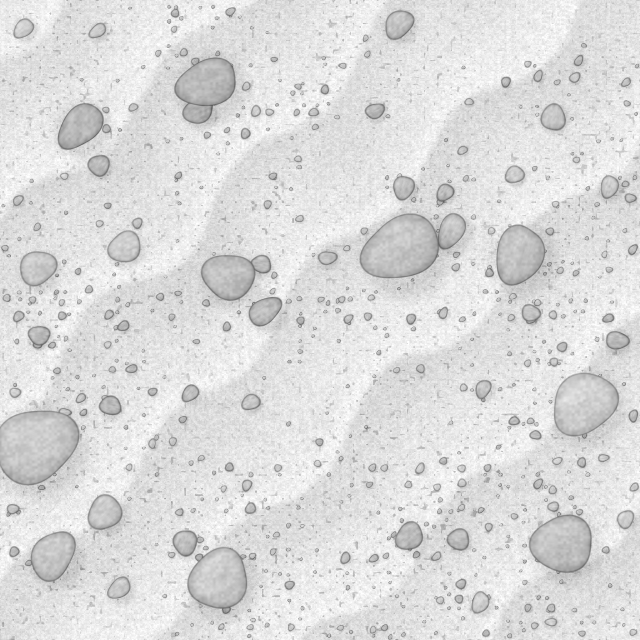
Write a WebGL 2 fragment shader that draws this texture.

```glsl
#version 300 es
precision highp float;

uniform vec2 u_resolution;
out vec4 fragColor;

const float RIPPLE_SPACING = 0.2;
const float RIPPLE_WAVE = 0.33;
const float RIPPLE_SWAY = 0.024;
const float LEE_TONE = 0.858;
const float SLOPE_TONE = 0.918;
const float CREST_TONE = 0.945;
const float GRAIN = 0.085;
const float SPECK_DEPTH = 0.17;
const float STONE_DARK = 0.72;
const float STONE_LIGHT = 0.82;
const float OUTLINE_WIDTH = 0.0017;
const float OUTLINE_DEPTH = 0.24;
const float SHADOW_DEPTH = 0.09;
const vec2 LIGHT = vec2(-0.6, 0.8);

float hash(vec2 p) {
    return fract(sin(dot(p, vec2(127.1, 311.7))) * 43758.5453);
}

float noise(vec2 p) {
    vec2 i = floor(p), f = fract(p);
    f = f * f * (3.0 - 2.0 * f);
    return mix(mix(hash(i), hash(i + vec2(1, 0)), f.x),
               mix(hash(i + vec2(0, 1)), hash(i + vec2(1, 1)), f.x), f.y);
}

float fbm(vec2 p) {
    float sum = 0.0, amp = 0.5;
    for (int i = 0; i < 4; i++) {
        sum += amp * noise(p);
        p = p * 2.03 + 17.3;
        amp *= 0.5;
    }
    return sum;
}

mat2 rotation(float a) {
    float c = cos(a), s = sin(a);
    return mat2(c, s, -s, c);
}

// Wavy diagonal ripples: sharp lee edge, then a slow rise to the next crest
float rippledSand(vec2 p) {
    vec2 axis = vec2(p.x + p.y, p.x - p.y) * 0.7071;
    float sway = RIPPLE_SWAY * sin(axis.x * 6.2832 / RIPPLE_WAVE + axis.y * 4.0);
    sway += 0.05 * (fbm(p * 4.0 + 3.0) - 0.47);
    float f = fract((axis.y + sway) / RIPPLE_SPACING + 0.3);
    float slope = mix(LEE_TONE, SLOPE_TONE, smoothstep(0.05, 0.85, f));
    slope += 0.06 * (fbm(rotation(-0.6) * p * vec2(7.0, 16.0)) - 0.47);
    float crest = smoothstep(0.8, 0.98, f) + 1.0 - smoothstep(0.0, 0.09, f);
    return mix(slope, CREST_TONE, crest);
}

// Fine grain and scattered dark specks
float sandGrain(vec2 p) {
    float grain = GRAIN * (noise(p * 290.0) - 0.5);
    grain += GRAIN * 0.7 * (hash(floor(p * 512.0)) - 0.5);
    float patches = 0.4 + 0.9 * noise(p * 9.0 + 5.0);
    float speck = smoothstep(0.78, 0.96, noise(p * 190.0 + 40.0));
    return grain - SPECK_DEPTH * speck * patches;
}

// One layer of jittered stones; radii are fractions of a cell
float stones(vec2 p, float tone, float cells, vec2 radii, float share, float clumping) {
    float pixel = 1.0 / u_resolution.y;
    vec2 home = floor(p * cells);
    for (int k = 0; k < 9; k++) {
        vec2 id = home + vec2(k % 3 - 1, k / 3 - 1);
        vec2 key = id + cells * 3.7;
        float clump = clumping * (noise(id / cells * 6.0 + 8.0) - 0.5);
        if (hash(key) > share + clump) continue;

        vec2 jitter = vec2(hash(key + 11.3), hash(key + 23.9)) - 0.5;
        vec2 offset = p - (id + 0.5 + 0.6 * jitter) / cells;
        float pick = hash(key + 37.1);
        float r = mix(radii.x, radii.y, pick * pick) / cells;
        float turn = 0.6 + 1.6 * (hash(key + 41.7) - 0.5);
        vec2 q = rotation(-turn) * offset / r;
        q.y /= mix(0.66, 0.95, hash(key + 53.3));

        // Rounded, slightly three-cornered outline
        float a = atan(q.y, q.x + 1e-5);
        float lobe = 1.0 + 0.07 * cos(3.0 * a + 6.28 * hash(key + 61.1)) + 0.04 * cos(2.0 * a + pick * 6.28);
        float k01 = length(q) / lobe;
        float d = (k01 - 1.0) * r * 0.85;

        // Soft shadow away from the light
        float shade = length(offset / r + LIGHT * 0.22);
        tone -= SHADOW_DEPTH * (1.0 - smoothstep(0.75, 1.4, shade));

        float body = mix(STONE_DARK, STONE_LIGHT, hash(key + 71.9));
        body += 0.05 * dot(offset / r, LIGHT) - 0.1 * smoothstep(0.65, 1.0, k01);
        body += 0.12 * (fbm(q * vec2(2.0, 5.0) + key) - 0.47);
        body += 0.09 * (noise(p * 230.0) - 0.5);
        float width = min(OUTLINE_WIDTH, r * 0.2);
        body -= OUTLINE_DEPTH * exp(-d * d / (width * width));
        tone = mix(tone, body, 1.0 - smoothstep(-pixel, pixel, d));
    }
    return tone;
}

void main() {
    vec2 p = gl_FragCoord.xy / u_resolution.y;
    float tone = rippledSand(p) + sandGrain(p);

    // Stones from the smallest to the largest
    tone = stones(p, tone, 52.0, vec2(0.13, 0.22), 0.15, 0.5);
    tone = stones(p, tone, 27.0, vec2(0.14, 0.26), 0.26, 0.7);
    tone = stones(p, tone, 9.0, vec2(0.13, 0.27), 0.42, 0.2);
    tone = stones(p, tone, 4.0, vec2(0.16, 0.27), 0.5, 0.0);

    fragColor = vec4(vec3(clamp(tone, 0.0, 1.0)), 1.0);
}
```
